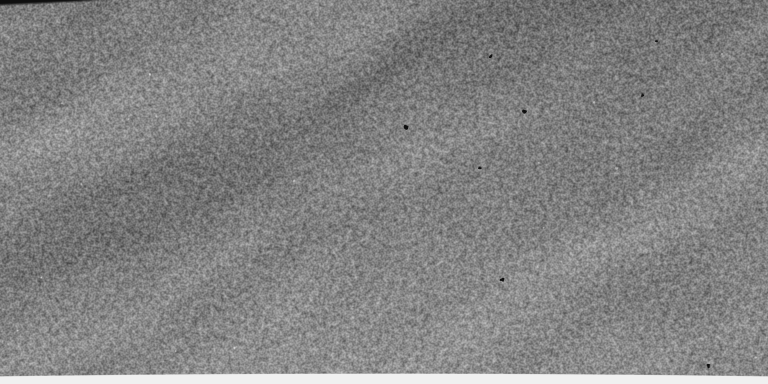
This texture is drawn by a WebGL 2 fragment shader. Its source:

```glsl
#version 300 es
precision highp float;
// Grainy grey stone sheet with faint slanted bands, dark pits and a pale lower edge.

uniform vec2 u_resolution;
out vec4 fragColor;

const float BASE_GREY = 0.508;
const float PALE_GREY = 0.94;
const float PIT_GREY = 0.06;
const float BAND_ANGLE = 0.46;

// Integer hash: two random values in 0..1 for each cell
vec2 hash2(vec2 cell, uint seed) {
    uvec2 q = uvec2(ivec2(cell)) * uvec2(1597u, 3571u);
    uint h = (q.x ^ (q.y + seed * 7919u)) * 747796u + 28913u;
    h = (h ^ (h >> 15)) * 739391u;
    h = (h ^ (h >> 13)) * 974711u;
    h ^= h >> 16;
    return vec2(h & 65535u, h >> 16) / 65535.0;
}

mat2 rotation(float angle) {
    float c = cos(angle), s = sin(angle);
    return mat2(c, -s, s, c);
}

float cornerSlope(vec2 cell, vec2 offset, uint seed) {
    float angle = 6.28319 * hash2(cell, seed).x;
    return dot(vec2(cos(angle), sin(angle)), offset);
}

float gradientNoise(vec2 p, uint seed) {
    vec2 cell = floor(p), f = p - cell;
    vec2 w = f * f * f * (f * (f * 6.0 - 15.0) + 10.0);
    vec2 e = vec2(1.0, 0.0);
    float low = mix(cornerSlope(cell, f, seed),
                    cornerSlope(cell + e.xy, f - e.xy, seed), w.x);
    float high = mix(cornerSlope(cell + e.yx, f - e.yx, seed),
                     cornerSlope(cell + e.xx, f - e.xx, seed), w.x);
    return mix(low, high, w.y);
}

// Fine grain: three rotated layers of noise
float grain(vec2 p) {
    float sum = 0.0, frequency = 185.0, amplitude = 0.165;
    for (int i = 0; i < 3; i++) {
        vec2 q = rotation(0.6 + 1.1 * float(i)) * p;
        sum += amplitude * gradientNoise(q * frequency, uint(i) + 1u);
        frequency *= 0.57;
        amplitude *= 0.85;
    }
    return sum;
}

float bump(float x, float centre, float width) {
    float d = (x - centre) / width;
    return exp(-d * d);
}

// Broad tone: slanted bands, thin streaks and darker upper areas
float broadTone(vec2 p) {
    vec2 q = rotation(BAND_ANGLE) * p;
    float warp = 0.06 * gradientNoise(q * vec2(1.5, 3.0), 11u);
    float across = q.y + warp;
    float tone = -0.05 * bump(across, 0.25, 0.11);
    tone += 0.02 * bump(across, 0.48, 0.12);
    tone += 0.03 * bump(across, -0.38, 0.09);
    tone += 0.05 * gradientNoise(vec2(q.x * 0.9, across * 8.0), 12u);
    tone += 0.04 * gradientNoise(vec2(q.x * 2.0, across * 17.0), 13u);
    tone += 0.03 * gradientNoise(p * 7.0, 14u);
    tone -= 0.05 * smoothstep(0.55, 1.0, p.y) * smoothstep(0.7, 1.7, p.x);
    tone -= 0.05 * smoothstep(0.9, 1.0, p.y) * smoothstep(0.6, 0.0, p.x);
    return tone + 0.025 * smoothstep(0.4, 0.0, p.y);
}

// Scattered round marks: at most one in each square cell
float scatter(vec2 p, float size, float chance, vec2 radii, float blur, uint seed) {
    vec2 cell = floor(p / size);
    vec2 pick = hash2(cell, seed);
    vec2 centre = (cell + 0.15 + 0.7 * hash2(cell, seed + 1u)) * size;
    float radius = mix(radii.x, radii.y, pow(pick.y, 4.0));
    float mark = 1.0 - smoothstep(-blur, blur, length(p - centre) - radius);
    return mark * step(pick.x, chance);
}

void main() {
    vec2 p = gl_FragCoord.xy / u_resolution.y;
    float width = u_resolution.x / u_resolution.y;
    float blur = max(0.75 / u_resolution.y, 0.002);

    float grey = BASE_GREY + broadTone(p) + grain(p);

    // Small bright flecks
    grey += 0.2 * scatter(p, 0.06, 0.08, vec2(0.002, 0.004), blur, 21u);

    // Ragged dark pits, mostly towards the right
    vec2 ragged = p + 0.005 * vec2(gradientNoise(p * 90.0, 31u),
                                   gradientNoise(p * 90.0, 32u));
    float pitChance = 0.36 * smoothstep(0.45, 0.65, p.x / width);
    float pit = scatter(ragged, 0.2, pitChance, vec2(0.0035, 0.010), blur, 33u);
    grey = mix(grey, PIT_GREY, pit);

    // Dark wedge in the upper left corner
    float wedge = 1.0 - 0.012 * (1.0 - p.x / 0.27);
    float shade = smoothstep(-0.006, 0.004, p.y - wedge);
    grey = mix(grey, PIT_GREY, shade * smoothstep(0.3, 0.2, p.x));

    // Pale strip below a slightly bowed edge
    float edge = 0.020 + 0.007 * p.x * (width - p.x);
    float strip = 1.0 - smoothstep(-blur, blur, p.y - edge);
    grey = mix(grey, PALE_GREY, strip);

    fragColor = vec4(vec3(clamp(grey, 0.0, 1.0)), 1.0);
}
```
